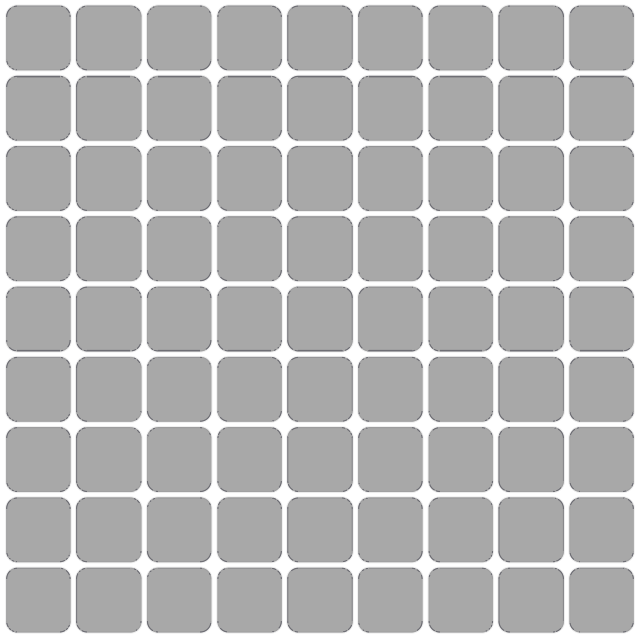
A Shadertoy shader for this pattern:

```glsl
float hash(vec2 p) {
    vec3 q = fract(vec3(p.xyx) * 0.1031);
    q += dot(q, q.yzx + 33.33);
    return fract((q.x + q.y) * q.z);
}

float roundedBox(vec2 p, vec2 halfSize, float radius) {
    vec2 q = abs(p) - halfSize + radius;
    return length(max(q, 0.0)) + min(max(q.x, q.y), 0.0) - radius;
}

void mainImage(out vec4 fragColor, in vec2 fragCoord) {
    vec2 p = fragCoord / iResolution.x;
    float aa = 0.6 / iResolution.x;

    // Nine by nine tiles inside a white margin
    vec2 pitch = vec2(0.11, 0.1098);
    vec2 origin = vec2(0.06, 0.0592);
    vec2 cell = clamp(floor((p - origin) / pitch + 0.5), 0.0, 8.0);
    vec2 local = p - origin - cell * pitch;

    // Every third column is slightly wider
    float wide = 1.0 - step(0.5, abs(mod(cell.x, 3.0) - 1.0));
    vec2 halfSize = vec2(0.0505 + 0.0008 * wide, 0.0508);
    float radius = 0.0175;
    float d = roundedBox(local, halfSize, radius);

    // Uneven dark rims: each column and row has its own strength
    float topRow = 1.0 - step(0.5, abs(cell.y - 7.0));
    float middleRow = 1.0 - step(0.5, abs(cell.y - 4.0));
    float leftRim = mix(0.08, 0.75, wide);
    float rightRim = wide * step(3.5, cell.x) * 0.55;
    float topRim = mix(0.2 + 0.3 * hash(vec2(cell.y, 3.0)), 1.0, topRow);
    float bottomRim = mix(0.12, 1.0, middleRow);
    vec2 edge = abs(local) - halfSize;
    float rim = edge.x > edge.y
        ? (local.x < 0.0 ? leftRim : rightRim)
        : (local.y > 0.0 ? topRim : bottomRim);

    // Broken dashes around the corner arcs
    vec2 arc = abs(local) - halfSize + radius;
    float corner = step(0.0, min(arc.x, arc.y));
    float dashId = floor(atan(arc.y, arc.x) * 5.7);
    vec2 side = step(0.0, local);
    float dash = hash(vec2(dashId + 13.0 * side.x + 29.0 * side.y, cell.x + 3.0 * middleRow));
    rim = mix(rim, 0.15 + 0.95 * step(0.45, dash), corner);

    // White ground, pale fringe, grey face and thin rim
    vec3 color = vec3(1.0 - 0.06 * (1.0 - smoothstep(0.0008, 0.0024, d)));
    float lineWidth = 0.0019 + 0.0008 * max(topRow, middleRow) * step(0.9, rim) * (1.0 - corner);
    float line = smoothstep(-lineWidth - aa, -lineWidth + aa, d);
    vec3 face = mix(vec3(0.66), vec3(0.43, 0.43, 0.455), line * min(rim, 1.0));
    color = mix(color, face, 1.0 - smoothstep(-aa, aa, d));

    fragColor = vec4(color, 1.0);
}
```
